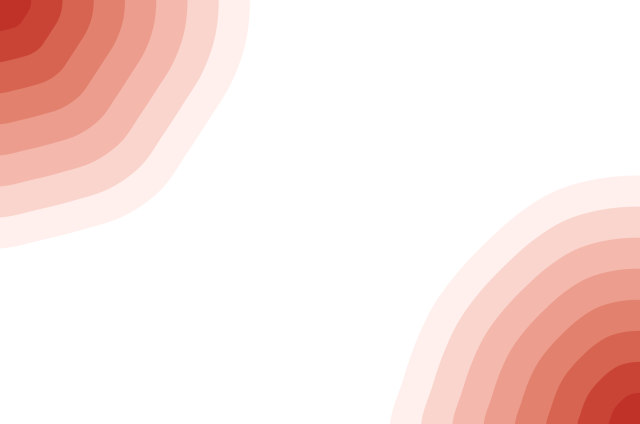
A Shadertoy shader for this background:

```glsl
// Two stacks of wavy red bands grow from opposite corners over white.
// Each stack is one polar outline, splined over its quarter turn and
// repeated at evenly spaced scales, from the pale rim to the deep core.

const int BANDS = 8;
const int KNOTS = 10;
const float ASPECT = 1.5;       // width of the layout, in canvas heights
const float REACH = 0.586;      // nominal radius of the outermost band
const float EDGE_PIXELS = 0.7;  // half width of the smoothed edges
const float QUARTER_TURN = 1.5707963;
const vec3 PAPER = vec3(1.0);

// Band colours from core to rim
const vec3 BAND_COLORS[BANDS] = vec3[BANDS](
    vec3(0.753, 0.192, 0.153), vec3(0.788, 0.267, 0.208),
    vec3(0.843, 0.392, 0.314), vec3(0.886, 0.506, 0.431),
    vec3(0.925, 0.616, 0.553), vec3(0.957, 0.722, 0.678),
    vec3(0.980, 0.835, 0.804), vec3(1.000, 0.942, 0.932));

// Outline radii relative to REACH, at even angles from the horizontal side
const float TOP_LEFT[KNOTS] = float[KNOTS](
    1.0, 0.997, 0.983, 0.964, 0.970, 0.999, 1.001, 0.982, 0.980, 1.0);
const float BOTTOM_RIGHT[KNOTS] = float[KNOTS](
    1.0, 0.966, 0.955, 0.954, 0.951, 0.956, 0.976, 0.997, 1.001, 1.0);

// Catmull-Rom spline through the outline radii
float outlineRadius(float radii[KNOTS], float angle) {
    float position = clamp(angle / QUARTER_TURN, 0.0, 1.0) * float(KNOTS - 1);
    int knot = min(int(position), KNOTS - 2);
    float t = position - float(knot);
    float before = radii[max(knot - 1, 0)];
    float start = radii[knot];
    float end = radii[knot + 1];
    float after = radii[min(knot + 2, KNOTS - 1)];
    float slope = end - before;
    float bend = 2.0 * before - 5.0 * start + 4.0 * end - after;
    float twist = 3.0 * (start - end) + after - before;
    return start + 0.5 * t * (slope + t * (bend + t * twist));
}

// Paint the bands from rim to core; offset points inward from the corner
vec3 paintCorner(vec3 color, vec2 offset, float radii[KNOTS], float edge) {
    float angle = atan(offset.y, offset.x);
    float radius = length(offset) / outlineRadius(radii, angle);
    for (int i = BANDS - 1; i >= 0; i--) {
        float rim = REACH * float(i + 1) / float(BANDS);
        float cover = 1.0 - smoothstep(-edge, edge, radius - rim);
        color = mix(color, BAND_COLORS[i], cover);
    }
    return color;
}

void mainImage(out vec4 fragColor, in vec2 fragCoord) {
    vec2 p = fragCoord / iResolution.xy * vec2(ASPECT, 1.0);
    float edge = EDGE_PIXELS / iResolution.y;

    vec3 color = PAPER;
    color = paintCorner(color, vec2(p.x, 1.0 - p.y), TOP_LEFT, edge);
    color = paintCorner(color, vec2(ASPECT - p.x, p.y), BOTTOM_RIGHT, edge);
    fragColor = vec4(color, 1.0);
}
```
